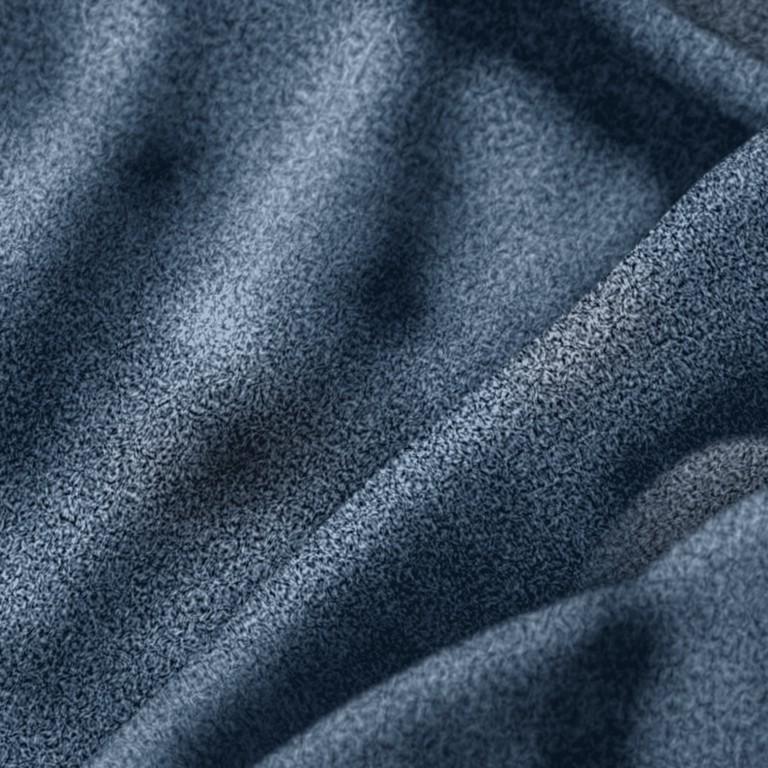
This texture is drawn by a Shadertoy shader. Its source:

```glsl
// Draped blue melange cloth: soft diagonal folds overlapping from back to front.
// Each layer has a curved rim, a tone built from soft strokes of light and shade,
// and gradient-noise fibres that grow larger and fainter out of focus.

vec2 gradient(vec2 cell) {
    vec3 h = fract(vec3(cell.xyx) * vec3(0.1031, 0.1030, 0.0973));
    h += dot(h, h.yzx + 33.33);
    float angle = 6.2832 * fract((h.x + h.y) * h.z);
    return vec2(cos(angle), sin(angle));
}

float gradientNoise(vec2 p) {
    vec2 i = floor(p), f = fract(p);
    vec2 s = f * f * f * (f * (f * 6.0 - 15.0) + 10.0);
    vec2 e = vec2(1.0, 0.0);
    return mix(mix(dot(gradient(i), f), dot(gradient(i + e), f - e), s.x),
               mix(dot(gradient(i + e.yx), f - e.yx), dot(gradient(i + 1.0), f - 1.0), s.x), s.y);
}

// Soft stroke of light around the segment a-b
float stroke(vec2 p, vec2 a, vec2 b, float width) {
    vec2 pa = p - a, ba = b - a;
    float d = length(pa - ba * clamp(dot(pa, ba) / dot(ba, ba), 0.0, 1.0)) / width;
    return exp(-d * d);
}

// Stroke bent at b, without a bright joint
float bentStroke(vec2 p, vec2 a, vec2 b, vec2 c, float width) {
    return max(stroke(p, a, b, width), stroke(p, b, c, width));
}

float bump(float x, float centre, float width) {
    float d = (x - centre) / width;
    return exp(-d * d);
}

// Adds fibres to a tone and colours it
vec3 cloth(vec2 p, float tone, float blur, float warmth, float angle) {
    float c = cos(angle), s = sin(angle);
    vec2 q = mat2(c, s, -s, c) * p + 5.0 + angle;
    q += 0.005 * vec2(gradientNoise(q * 37.0), gradientNoise(q * 37.0 + 47.0));
    q *= vec2(1.0, 0.85);
    float sharp = 0.85 * gradientNoise(q * 150.0) + 0.8 * gradientNoise(q * 255.0 + 9.0);
    float soft = 0.85 * gradientNoise(q * 105.0 + 21.0) + 0.5 * gradientNoise(q * 190.0);
    float fibre = mix(sharp * 1.1, soft * 0.6, blur);
    tone = max(tone, 0.0);
    tone += fibre * (0.32 + 1.1 * min(tone, 0.65));
    tone += 0.09 * gradientNoise(q * 17.0) + 0.08 * gradientNoise(q * 43.0);
    tone = clamp(tone, -0.06, 1.15);
    vec3 blue = vec3(0.065, 0.115, 0.17) + tone * vec3(0.51, 0.535, 0.56);
    blue += vec3(-0.012, 0.005, 0.022) * bump(tone, 0.4, 0.3);
    return mix(blue, vec3(dot(blue, vec3(0.3, 0.5, 0.2))) * vec3(1.0, 0.99, 1.05), warmth);
}

void mainImage(out vec4 fragColor, in vec2 fragCoord) {
    vec2 p = fragCoord / iResolution.xy;
    float x = p.x, y = p.y;

    // Rim heights of the overlapping folds
    float mainRim = 0.93 * (x - 0.104) + 0.026 * bump(x, 0.48, 0.2) + 0.016 * bump(x, 0.91, 0.08);
    float sideRim = 0.434 - 3.4 * (x - 0.98) * (x - 0.98);
    float dx = abs(x - 0.83);
    float frontRim = x < 0.83 ? 0.248 - 0.25 * dx - 0.48 * dx * dx
                              : 0.248 + 0.95 * dx - 1.5 * dx * dx;

    // Back cloth: lit ridges alternating with shaded valleys
    float tone = 0.42;
    tone += 0.40 * bentStroke(p, vec2(0.165, 0.97), vec2(0.10, 0.84), vec2(0.0, 0.70), 0.055);
    tone -= 0.16 * stroke(p, vec2(0.0, 1.0), vec2(0.06, 0.90), 0.07);
    tone -= 0.20 * stroke(p, vec2(0.25, 1.0), vec2(0.21, 0.82), 0.06);
    tone -= 0.31 * bentStroke(p, vec2(0.19, 0.76), vec2(0.10, 0.60), vec2(0.0, 0.42), 0.08);
    tone += 0.44 * bentStroke(p, vec2(0.49, 0.95), vec2(0.385, 0.78), vec2(0.29, 0.59), 0.062);
    tone += 0.24 * bentStroke(p, vec2(0.27, 0.55), vec2(0.16, 0.38), vec2(0.02, 0.23), 0.06);
    tone -= 0.34 * bentStroke(p, vec2(0.57, 1.0), vec2(0.555, 0.76), vec2(0.52, 0.62), 0.06);
    tone -= 0.24 * bentStroke(p, vec2(0.50, 0.58), vec2(0.42, 0.47), vec2(0.34, 0.40), 0.075);
    tone -= 0.24 * bentStroke(p, vec2(0.28, 0.40), vec2(0.19, 0.28), vec2(0.06, 0.12), 0.07);
    tone += 0.12 * stroke(p, vec2(0.36, 0.31), vec2(0.22, 0.17), 0.05);
    tone += 0.20 * bentStroke(p, vec2(0.64, 0.86), vec2(0.66, 0.70), vec2(0.58, 0.54), 0.075);
    tone += 0.10 * stroke(p, vec2(0.82, 0.74), vec2(0.70, 0.63), 0.05);
    tone -= 0.62 * stroke(p, vec2(0.65, 1.0), vec2(0.92, 0.80), 0.075);
    tone += 0.18 * stroke(p, vec2(0.83, 0.98), vec2(1.0, 0.88), 0.045);
    tone -= 0.18 * exp(-abs(y - mainRim) / 0.028);
    float backBlur = smoothstep(0.45, 1.05, y + 0.22 * x);
    float warm = 0.35 * stroke(p, vec2(0.36, 0.42), vec2(0.25, 0.37), 0.10);
    vec3 colour = cloth(p, tone, backBlur, warm, 0.5);

    // Distant cloth in the upper right corner
    float cornerRim = 1.0 - 0.57 * (x - 0.85);
    vec3 corner = cloth(p, 0.36 - 0.18 * exp(-abs(y - cornerRim) / 0.02), 1.0, 0.3, 1.3);
    colour = mix(colour, corner, smoothstep(-0.008, 0.008, y - cornerRim));

    // Main diagonal fold: bright shoulder, shaded underside
    float depth = mainRim - y;
    tone = 0.18 + 0.50 * bump(depth, 0.035, 0.062);
    tone += 0.16 * bump(depth, 0.17, 0.11) * smoothstep(0.5, 0.8, x);
    tone -= 0.18 * exp(-max(y - frontRim, 0.0) / 0.05);
    tone -= 0.26 * stroke(p, vec2(1.0, 0.47), vec2(0.84, 0.37), 0.06);
    tone -= 0.12 * stroke(p, vec2(0.30, 0.02), vec2(0.64, 0.30), 0.065);
    tone -= 0.12 * smoothstep(0.75, 0.95, x) * bump(depth, 0.05, 0.07);
    warm = 0.35 * stroke(p, vec2(0.80, 0.59), vec2(0.72, 0.53), 0.07);
    float mainBlur = 0.7 * (1.0 - smoothstep(0.0, 0.3, y)) + 0.25 * smoothstep(0.65, 0.85, y);
    vec3 layer = cloth(p, tone, mainBlur, warm, -0.6);
    colour = mix(colour, layer, smoothstep(-0.003, 0.004, depth));

    // Small fold tucked in at the right, merging into the main one
    depth = sideRim - y;
    tone = 0.36 + 0.14 * bump(depth, 0.02, 0.04);
    tone -= 0.16 * exp(-max(y - frontRim, 0.0) / 0.02);
    layer = cloth(p, tone, 0.25, 0.38, 0.9);
    colour = mix(colour, layer, smoothstep(-0.006, 0.015, depth) * smoothstep(0.70, 0.93, x));

    // Front fold with its dark hollow, out of focus
    depth = frontRim - y;
    tone = 0.30 + 0.32 * bump(depth, 0.025, 0.042);
    tone += 0.16 * stroke(p, vec2(0.98, 0.25), vec2(0.91, 0.04), 0.09);
    tone -= 0.48 * stroke(p, vec2(0.815, 0.19), vec2(0.765, 0.0), 0.055);
    tone -= 0.16 * stroke(p, vec2(0.73, 0.09), vec2(0.58, 0.0), 0.07);
    layer = cloth(p, tone, 0.92, 0.05, 0.2);
    colour = mix(colour, layer, smoothstep(-0.007, 0.009, depth));

    fragColor = vec4(clamp(colour, 0.0, 1.0), 1.0);
}
```
